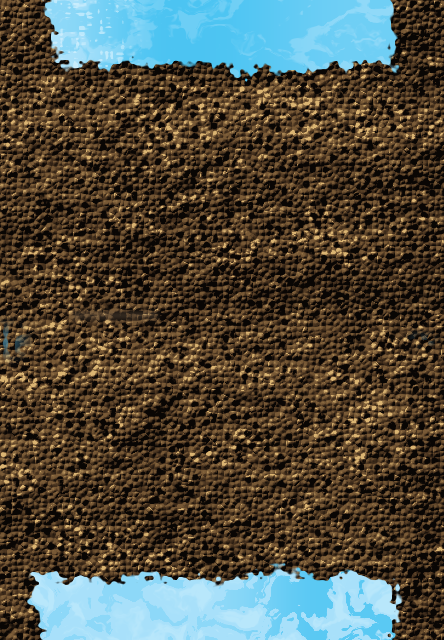
Reproduce this texture procedurally as a Shadertoy shader.

```glsl
// Rough sunlit soil with ragged openings onto pale blue sky above and below.
#define GRAIN_SCALE 112.0
#define PIT_SCALE 58.0
#define RELIEF_GAIN 1.35
#define SOIL_TONE 0.40
#define EDGE_SOFTNESS 0.0025
#define FRINGE_SIZE 0.024
#define LIGHT_DIR vec2(-0.5, 0.87)
#define SKY_BLUE vec3(0.30, 0.77, 0.95)
#define SKY_PALE vec3(0.66, 0.88, 0.98)

float hash(vec2 p) {
    vec3 q = fract(p.xyx * 0.1031);
    q += dot(q, q.yzx + 33.33);
    return fract((q.x + q.y) * q.z);
}

vec2 hash2(vec2 p) {
    return vec2(hash(p), hash(p + 71.7));
}

float noise(vec2 p) {
    vec2 i = floor(p), f = fract(p);
    f = f * f * (3.0 - 2.0 * f);
    return mix(mix(hash(i), hash(i + vec2(1, 0)), f.x),
               mix(hash(i + vec2(0, 1)), hash(i + 1.0), f.x), f.y);
}

float fbm(vec2 p) {
    float sum = 0.0, amp = 0.53;
    for (int i = 0; i < 4; i++) {
        sum += amp * noise(p);
        p = mat2(1.6, 1.2, -1.2, 1.6) * p + 7.3;
        amp *= 0.5;
    }
    return sum;
}

// x: distance to the nearest cell centre, y: random value of that cell
vec2 cells(vec2 p) {
    vec2 base = floor(p), best = vec2(9.0, 0.0);
    for (int y = -1; y <= 1; y++)
    for (int x = -1; x <= 1; x++) {
        vec2 id = base + vec2(x, y);
        float d = length(id + 0.15 + 0.7 * hash2(id) - p);
        if (d < best.x) best = vec2(d, hash(id + 19.1));
    }
    return best;
}

float relief(vec2 p) {
    vec2 grain = cells(p * GRAIN_SCALE);
    float lump = noise(p * vec2(48.0, 60.0));
    return (0.6 + 0.7 * grain.y) * (1.0 - grain.x) + 1.3 * lump;
}

// Soft dark stroke from a to b
float crease(vec2 p, vec2 a, vec2 b, float width) {
    vec2 ab = b - a;
    float d = length(p - a - ab * clamp(dot(p - a, ab) / dot(ab, ab), 0.0, 1.0));
    return exp(-d * d / (width * width));
}

vec3 soilRamp(float t) {
    vec3 c = mix(vec3(0.035, 0.022, 0.015), vec3(0.27, 0.19, 0.115), smoothstep(0.02, 0.40, t));
    c = mix(c, vec3(0.47, 0.35, 0.21), smoothstep(0.36, 0.70, t));
    return mix(c, vec3(0.86, 0.71, 0.45), smoothstep(0.74, 1.12, t));
}

vec3 soil(vec2 p, float depth) {
    float slope = relief(p) - relief(p + LIGHT_DIR * 0.0023);
    float bands = fbm(p * vec2(4.0, 11.0) + 3.0) - 0.5;
    float t = SOIL_TONE + slope * RELIEF_GAIN + 0.32 * bands;
    t += 0.22 * (noise(p * 210.0) - 0.5);

    // pale crumbs gathered in clusters
    vec2 crumb = cells(p * vec2(78.0, 95.0) + 40.0);
    float cluster = smoothstep(0.42, 0.68, fbm(p * vec2(13.0, 20.0) + 9.0));
    t += 0.55 * cluster * step(0.66, crumb.y) * smoothstep(0.5, 0.2, crumb.x);

    // round pits
    vec2 pit = cells(p * PIT_SCALE + 15.0);
    t -= 0.65 * step(0.62, pit.y) * smoothstep(0.38, 0.16, pit.x);

    // broad bands and diagonal folds
    t += 0.07 * exp(-pow((p.y - 0.81) / 0.05, 2.0)) + 0.09 * exp(-pow((p.y - 0.43) / 0.07, 2.0));
    t -= 0.09 * exp(-pow((p.y - 0.55) / 0.05, 2.0));
    t -= 0.24 * crease(p, vec2(0.17, 0.78), vec2(0.27, 0.86), 0.014);
    t -= 0.24 * crease(p, vec2(0.18, 0.28), vec2(0.27, 0.37), 0.014);
    t -= 0.20 * crease(p, vec2(0.33, 0.385), vec2(0.43, 0.37), 0.010);
    t -= 0.16 * smoothstep(0.025, 0.0, depth);
    t -= 0.07 * smoothstep(0.62, 0.66, p.x);

    vec3 col = soilRamp(t);
    float seam = crease(p, vec2(0.12, 0.507), vec2(0.24, 0.507), 0.008);
    return mix(col, vec3(0.42, 0.35, 0.27), 0.4 * seam);
}

vec3 sky(vec2 p) {
    vec2 warp = vec2(fbm(p * 18.0), fbm(p * 18.0 + 31.0));
    float flakes = fbm(p * vec2(30.0, 38.0) + 4.0 * warp);
    if (p.y > 0.5) {
        float pale = 0.7 * smoothstep(0.26, 0.09, p.x) + 0.38 * smoothstep(0.32, 0.56, p.x);
        vec3 col = mix(SKY_BLUE, SKY_PALE, pale + 0.35 * smoothstep(0.5, 0.62, flakes));
        float scratch = noise(p * vec2(70.0, 330.0)) * noise(p * vec2(240.0, 60.0));
        return mix(col, vec3(0.87, 0.96, 1.0), 0.6 * smoothstep(0.3, 0.55, scratch) * smoothstep(0.24, 0.17, p.x));
    }
    float worn = smoothstep(0.34, 0.50, p.x);
    float patches = smoothstep(0.59 - 0.06 * worn, 0.62 - 0.06 * worn, flakes);
    vec3 col = mix(SKY_PALE, vec3(0.76, 0.92, 0.99), 0.6 * smoothstep(0.45, 0.3, flakes));
    return mix(col, SKY_BLUE, patches * (0.3 + 0.55 * worn));
}

// Signed distance to the ragged openings, negative inside the sky
float openings(vec2 p) {
    float top = max(abs(p.x - 0.347) - 0.267 - 0.10 * max(p.y - 0.95, 0.0), 0.892 - p.y);
    float bottom = max(abs(p.x - 0.339) - 0.284, p.y - 0.101);
    float ragged = 0.8 * (noise(p * 16.0) - 0.5) + 0.8 * (noise(p * 48.0) - 0.5) + 0.75 * (noise(p * 135.0) - 0.5);
    return min(top, bottom) + FRINGE_SIZE * ragged;
}

void mainImage(out vec4 fragColor, in vec2 fragCoord) {
    vec2 p = fragCoord / iResolution.y;
    float d = openings(p);
    vec3 col = mix(sky(p), soil(p, d), smoothstep(-EDGE_SOFTNESS, EDGE_SOFTNESS, d));

    // faint blue gaps at the side borders
    float gap = exp(-dot((p - vec2(0.008, 0.467)) / vec2(0.026, 0.020), (p - vec2(0.008, 0.467)) / vec2(0.026, 0.020)));
    gap += 0.35 * crease(p, vec2(0.65, 0.47), vec2(0.67, 0.467), 0.010);
    col = mix(col, vec3(0.28, 0.52, 0.62), 0.75 * gap * smoothstep(0.4, 0.6, noise(p * 110.0)));
    fragColor = vec4(col, 1.0);
}
```
